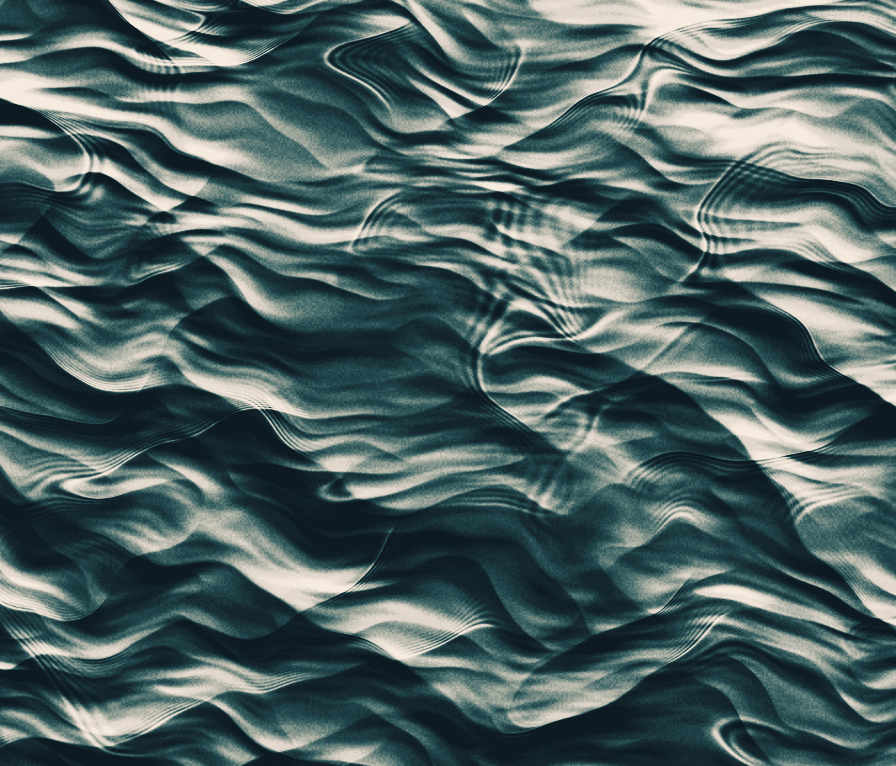
A WebGL 1 fragment shader for this texture:

```glsl
precision highp float;
// Dark teal open water under a pale sky: creased waves are summed into a height
// field, lit by its slope toward the light, then graded through a six-tone ramp.
// Fine capillary ripples run beside the crests, with streaks and grain on top.

#define SWELL_SIZE   vec2(2.5, 4.3)
#define CROSS_SIZE   vec2(4.2, 8.5)
#define CHOP_SIZE    vec2(6.5, 18.0)
#define STREAK_SIZE  vec2(13.0, 44.0)
#define BEND         0.065
#define RIPPLE_GAIN  1.1
#define CREST_GLINT  1.2
#define CONTRAST     1.0
#define EXPOSURE     0.0
#define GRAIN_SIZE   430.0
#define GRAIN_GAIN   0.32
#define LIGHT_DIR    vec2(0.29, 0.957)

uniform vec2 u_resolution;

vec2 hash2(vec2 p) {
  vec3 q = fract(vec3(p.xyx) * vec3(0.1031, 0.1030, 0.0973));
  q += dot(q, q.yzx + 33.33);
  return fract((q.xx + q.yz) * q.zy);
}

// Gradient noise, roughly -0.7 to 0.7
float noise(vec2 p) {
  vec2 i = floor(p), f = p - i;
  vec2 u = f * f * f * (f * (f * 6.0 - 15.0) + 10.0);
  vec2 e = vec2(0.0, 1.0);
  float a = dot(hash2(i) * 2.0 - 1.0, f);
  float b = dot(hash2(i + e.yx) * 2.0 - 1.0, f - e.yx);
  float c = dot(hash2(i + e.xy) * 2.0 - 1.0, f - e.xy);
  float d = dot(hash2(i + 1.0) * 2.0 - 1.0, f - 1.0);
  return 1.25 * mix(mix(a, b, u.x), mix(c, d, u.x), u.y);
}

// Bends the water and flattens distant waves
vec2 flow(vec2 p) {
  p.y *= 0.9 + 0.2 * p.y;
  vec2 bend = vec2(noise(p * 3.7 + 5.3), noise(p * 4.3 + 41.7));
  bend += 0.35 * vec2(noise(p * 10.0 + 71.0), noise(p * 11.0 + 13.0));
  return p + BEND * bend;
}

// Stretched noise whose long axis falls to the right by the given tilt
float band(vec2 q, float tilt, vec2 size, float seed) {
  return noise(vec2(q.x, q.y + tilt * q.x) * size + seed);
}

float swell(vec2 q)      { return band(q, 0.48, SWELL_SIZE, 19.4); }
float crossSwell(vec2 q) { return band(q, -0.30, CROSS_SIZE, 57.1); }

float crease(float n) { return -sqrt(n * n + 0.0002); }

// Each wave is divided by its frequency, so the weights set slope
float height(vec2 p) {
  vec2 q = flow(p);
  float h = 0.95 * crease(swell(q)) / SWELL_SIZE.y;
  h += 0.75 * crease(crossSwell(q)) / CROSS_SIZE.y;
  h += 0.70 * crease(band(q, 0.22, CHOP_SIZE, 83.6)) / CHOP_SIZE.y;
  h += 0.42 * band(q, 0.12, STREAK_SIZE, 31.9) / STREAK_SIZE.y;
  return h;
}

// Parallel ripples fading away from one side of a crest
float ripples(float n, float rate, float fade) {
  float side = smoothstep(-0.03, 0.02, n);
  return side * sin(n * rate) * exp(-abs(n) * fade);
}

float glint(float n, float width) { return exp(-n * n / (width * width)); }

// Tone ramp: stops follow the spread of a unit normal value
vec3 grade(float s) {
  vec3 c = mix(vec3(0.05, 0.10, 0.13), vec3(0.08, 0.15, 0.18), smoothstep(-2.0, -0.9, s));
  c = mix(c, vec3(0.13, 0.28, 0.30), clamp((s + 0.90) / 0.77, 0.0, 1.0));
  c = mix(c, vec3(0.27, 0.42, 0.42), clamp((s + 0.13) / 0.48, 0.0, 1.0));
  c = mix(c, vec3(0.48, 0.56, 0.53), clamp((s - 0.35) / 0.39, 0.0, 1.0));
  c = mix(c, vec3(0.69, 0.70, 0.65), clamp((s - 0.74) / 0.44, 0.0, 1.0));
  c = mix(c, vec3(0.88, 0.84, 0.80), clamp((s - 1.18) / 0.62, 0.0, 1.0));
  return mix(c, vec3(0.96, 0.92, 0.87), smoothstep(1.9, 3.2, s));
}

void main() {
  vec2 uv = gl_FragCoord.xy / u_resolution;
  vec2 p = gl_FragCoord.xy / u_resolution.y;
  vec2 q = flow(p);

  // Slope toward the light
  vec2 stepVec = LIGHT_DIR * 0.0015;
  float light = (height(p - stepVec) - height(p + stepVec)) / 0.003;
  float patches = noise(p * 3.1 + 91.0);
  light *= CONTRAST * (1.0 + 0.6 * patches);

  // Ripples and thin bright lips, only along some stretches of crest
  float a = swell(q), b = crossSwell(q);
  float maskA = smoothstep(-0.12, 0.28, noise(p * 5.0 + 23.0));
  float maskB = smoothstep(-0.08, 0.30, noise(p * 6.0 + 67.0));
  light += RIPPLE_GAIN * maskA * ripples(a, 240.0, 13.0);
  light += RIPPLE_GAIN * maskB * ripples(b, 125.0, 8.0);
  light += CREST_GLINT * (maskA * glint(a, 0.011) + maskB * glint(b, 0.020));

  // Fine wind streaks, sky glow toward the upper right, film grain
  float sheen = 0.5 + 1.2 * smoothstep(-0.3, 0.4, noise(p * 4.0 + 7.0));
  light += 0.75 * sheen * band(q, 0.18, vec2(17.0, 95.0), 11.0);
  light += 0.75 * (uv.y - 0.5) + 0.35 * (uv.x - 0.5) + 0.7 * patches;
  light += GRAIN_GAIN * (hash2(floor(p * GRAIN_SIZE)).x - 0.5);

  gl_FragColor = vec4(grade(light + EXPOSURE), 1.0);
}
```
